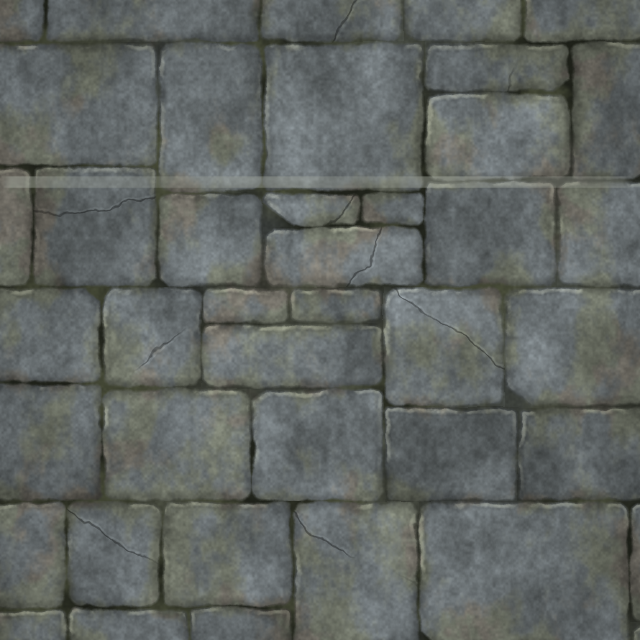
Give the GLSL for this texture, as a Shadertoy shader.

```glsl
// Old wall of worn slate blocks: jittered bands and chunks are cut again into
// uneven stones, each drawn as a rounded box with chips, cracks, moss and grain.
// A pale translucent strip crosses the wall in its upper part.
#define BAND_HEIGHT 0.37
#define CHUNK_WIDTH 0.45
#define JOINT 0.0018
#define WOBBLE 0.009
#define GRAIN 0.13
#define MOSS_AMOUNT 0.6
#define SLATE_DARK vec3(0.280, 0.298, 0.300)
#define SLATE_LIGHT vec3(0.475, 0.505, 0.518)
#define MOSS vec3(0.390, 0.400, 0.320)
#define RUST vec3(0.400, 0.365, 0.310)
#define JOINT_DARK vec3(0.120, 0.130, 0.100)
#define JOINT_MOSS vec3(0.260, 0.275, 0.205)

float hash(vec2 p) {
    return fract(sin(dot(p, vec2(127.1, 311.7))) * 43758.5453);
}

float noise(vec2 p) {
    vec2 i = floor(p), f = fract(p);
    f = f * f * (3.0 - 2.0 * f);
    float low = mix(hash(i), hash(i + vec2(1, 0)), f.x);
    float high = mix(hash(i + vec2(0, 1)), hash(i + vec2(1, 1)), f.x);
    return mix(low, high, f.y);
}

float fbm(vec2 p) {
    float sum = 0.0, weight = 0.5;
    for (int i = 0; i < 5; i++) {
        sum += weight * noise(p);
        p = mat2(0.8, 0.6, -0.6, 0.8) * p * 2.03 + 7.3;
        weight *= 0.5;
    }
    return sum / 0.97;
}

// Jittered division line k, and the pair of lines around t
float lineAt(float k, float seed) {
    return k + 0.3 * (hash(vec2(k, seed)) - 0.5);
}

vec2 spanAround(float t, float seed) {
    float k = floor(t);
    k += step(lineAt(k + 1.0, seed), t) - step(t, lineAt(k, seed));
    return vec2(lineAt(k, seed), lineAt(k + 1.0, seed));
}

// Cut a box (low.xy, high.zw) along an axis and keep the part that holds p
void cut(inout vec4 box, inout float id, vec2 p, int axis, float ratio) {
    float c = mix(box[axis], box[axis + 2], ratio);
    bool below = p[axis] < c;
    id = hash(vec2(id, float(2 * axis) + (below ? 1.0 : 2.0)));
    if (below) box[axis + 2] = c; else box[axis] = c;
}

vec4 stoneBox(vec2 p, out float id) {
    vec2 band = spanAround(p.y / BAND_HEIGHT + 3.55, 2.0);
    float shift = 5.0 + 3.0 * hash(vec2(band.x, 9.0));
    vec2 chunk = spanAround(p.x / CHUNK_WIDTH + shift, band.x);
    vec4 box = vec4((chunk.x - shift) * CHUNK_WIDTH, (band.x - 3.55) * BAND_HEIGHT,
                    (chunk.y - shift) * CHUNK_WIDTH, (band.y - 3.55) * BAND_HEIGHT);
    id = hash(vec2(band.x, chunk.x));
    cut(box, id, p, 1, mix(0.38, 0.62, id));
    cut(box, id, p, 0, mix(0.3, 0.7, id));
    if (hash(vec2(id, 5.0)) < 0.22) cut(box, id, p, 1, id < 0.5 ? 0.36 : 0.64);
    vec2 size = box.zw - box.xy;
    if (size.x > 1.9 * size.y && hash(vec2(id, 6.0)) < 0.5)
        cut(box, id, p, 0, mix(0.3, 0.7, id));
    return box;
}

void mainImage(out vec4 fragColor, in vec2 fragCoord) {
    vec2 uv = fragCoord / iResolution.xy;
    vec2 p = uv + WOBBLE * (vec2(fbm(uv * 17.0), fbm(uv * 17.0 + 40.0)) - 0.5);
    // Stone outline: rounded box with one broken corner and a rough edge
    float id;
    vec4 box = stoneBox(p, id);
    vec2 halfSize = 0.5 * (box.zw - box.xy) - JOINT;
    vec2 local = p - 0.5 * (box.xy + box.zw);
    float radius = min(mix(0.006, 0.02, id), 0.4 * min(halfSize.x, halfSize.y));
    vec2 q = abs(local) - halfSize + radius;
    float dist = length(max(q, 0.0)) + min(max(q.x, q.y), 0.0) - radius;
    vec2 corner = sign(vec2(hash(vec2(id, 7.0)), hash(vec2(id, 8.0))) - 0.5);
    float chip = 0.03 * pow(hash(vec2(id, 9.0)), 2.0);
    dist = max(dist, dot(local * corner - halfSize, vec2(0.61, 0.79)) + chip);
    float depth = 0.009 * (fbm(uv * 50.0) - 0.5) - dist;
    // Stone face: broad blotches, fine brush marks, moss and rust near the edges
    float blotch = fbm(uv * vec2(15.0, 10.0) + id * 30.0);
    float brush = fbm(uv * vec2(75.0, 55.0) + 11.0) - 0.5;
    float tone = 0.61 + 1.25 * (blotch - 0.5) + 0.7 * brush + 0.4 * (id - 0.5);
    vec3 face = mix(SLATE_DARK, SLATE_LIGHT, clamp(tone, -0.1, 1.25));
    float nearEdge = 1.0 - smoothstep(0.0, 0.03, depth);
    float stain = fbm(uv * vec2(14.0, 9.0) + 60.0) + 0.15 * nearEdge + 0.25 * brush;
    vec3 growth = mix(MOSS, RUST, smoothstep(0.5, 0.65, fbm(uv * 17.0 + 90.0)));
    face = mix(face, growth * (0.8 + 0.4 * tone), MOSS_AMOUNT * smoothstep(0.5, 0.74, stain));
    // Worn bevel: soft dark border and a thin broken pale rim
    face *= mix(0.78, 1.0, smoothstep(0.0, 0.017, depth));
    float rim = smoothstep(0.001, 0.004, depth) * (1.0 - smoothstep(0.005, 0.011, depth));
    float lit = smoothstep(-0.6, 0.9, dot(local / halfSize, vec2(-0.4, 0.8)));
    face += vec3(0.15, 0.15, 0.13) * rim * (0.25 + lit) * smoothstep(0.4, 0.65, fbm(uv * 28.0 + 20.0));
    // Thin wandering crack in some stones
    float angle = 6.283 * hash(vec2(id, 11.0));
    float crack = dot(local, vec2(cos(angle), sin(angle))) - 0.03 + 0.06 * (fbm(uv * 13.0 + 5.0) - 0.5);
    float cracked = step(0.66, hash(vec2(id, 12.0))) * smoothstep(0.25, 0.6, noise(uv * 12.0));
    face *= 1.0 - 0.3 * cracked * (1.0 - smoothstep(0.0004, 0.0026, abs(crack)));
    face *= 1.0 + 0.1 * cracked * (1.0 - smoothstep(0.0, 0.003, abs(crack - 0.004)));
    // Joints, some nearly closed; fine grain and darker outer wall
    vec3 joint = mix(JOINT_DARK, JOINT_MOSS, smoothstep(0.35, 0.7, fbm(uv * 13.0 + 33.0)));
    joint = mix(joint, face * 0.85, 0.6 * smoothstep(0.5, 0.8, noise(uv * 8.0 + 3.0)));
    vec3 color = mix(joint, face, smoothstep(-0.0025, 0.0035, depth));
    color *= 1.0 + GRAIN * (noise(uv * 250.0) + noise(uv * 140.0) - 1.0);
    color *= 1.04 - 0.28 * dot(uv - vec2(0.5, 0.55), uv - vec2(0.5, 0.55));
    // Pale strip
    float strip = smoothstep(0.705, 0.708, uv.y) * (1.0 - smoothstep(0.723, 0.726, uv.y));
    strip *= smoothstep(0.0, 0.02, uv.x) * (1.0 - smoothstep(0.97, 0.99, uv.x));
    color = mix(color, vec3(0.64, 0.66, 0.62), strip * (0.25 + 0.3 * noise(uv * 7.0)));
    fragColor = vec4(color, 1.0);
}
```
